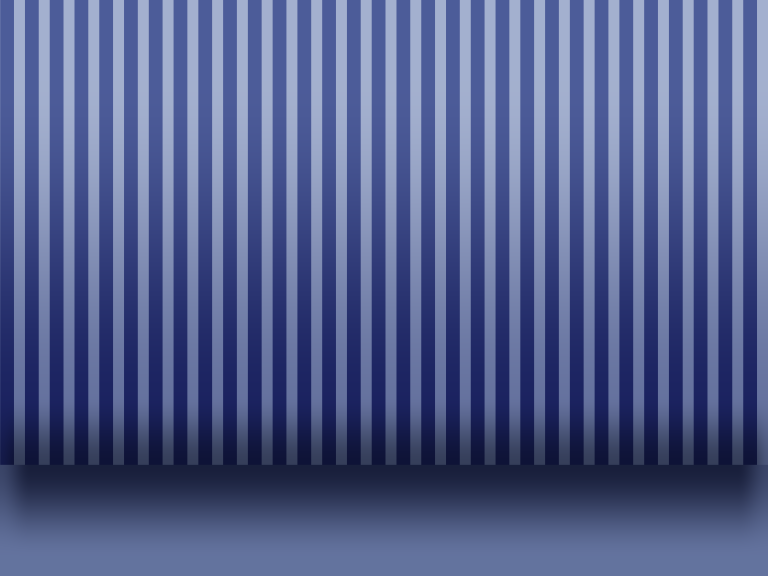
A Shadertoy shader for this background:

```glsl
// A striped blue wall standing above a plain floor, with a soft contact shadow.
// Stripes repeat with mod; vertical gradients tint the wall, and smooth
// falloffs darken both surfaces around their shared edge.

const float WALL_BASE = 0.193;       // height of the wall's lower edge
const float STRIPE_PERIOD = 0.03225; // in canvas widths
const float STRIPE_WIDTH = 0.0143;
const float STRIPE_START = 0.0182;

const vec3 BLUE_TOP = vec3(0.300, 0.360, 0.600);
const vec3 BLUE_LOW = vec3(0.105, 0.135, 0.375);
const vec3 PALE_TOP = vec3(0.640, 0.690, 0.810);
const vec3 PALE_LOW = vec3(0.395, 0.445, 0.620);
const vec3 FLOOR_LIT = vec3(0.390, 0.450, 0.620);
const vec3 FLOOR_DARK = vec3(0.095, 0.120, 0.230);

// Signed distance to the nearest repeated stripe, negative inside.
float stripeDistance(float x, float start, float period, float width) {
    float center = start + 0.5 * width;
    float local = mod(x - center + 0.5 * period, period) - 0.5 * period;
    return abs(local) - 0.5 * width;
}

// Coverage of a shape from its signed distance and the size of a pixel.
float coverage(float dist, float pixel) {
    return clamp(0.5 - dist / pixel, 0.0, 1.0);
}

// Shadow weight that weakens near the left and right borders.
float sideFade(float x, float reach) {
    return mix(0.55, 1.0, smoothstep(0.0, reach, min(x, 1.0 - x)));
}

vec3 wallColor(vec2 uv, float pixel) {
    float height = smoothstep(0.27, 0.87, uv.y);
    vec3 blue = mix(BLUE_LOW, BLUE_TOP, height);
    vec3 pale = mix(PALE_LOW, PALE_TOP, height);

    float dist = stripeDistance(uv.x, STRIPE_START, STRIPE_PERIOD, STRIPE_WIDTH);
    vec3 color = mix(blue, pale, coverage(dist, pixel));

    // Contact shadow rising from the lower edge
    float shadow = 1.0 - smoothstep(WALL_BASE, 0.315, uv.y);
    return color * (1.0 - vec3(0.47, 0.45, 0.43) * shadow * sideFade(uv.x, 0.02));
}

vec3 floorColor(vec2 uv) {
    float shadow = smoothstep(0.03, WALL_BASE, uv.y);
    return mix(FLOOR_LIT, FLOOR_DARK, shadow * sideFade(uv.x, 0.04));
}

void mainImage(out vec4 fragColor, in vec2 fragCoord) {
    vec2 uv = fragCoord / iResolution.xy;
    vec2 pixel = 1.0 / iResolution.xy;

    float wall = coverage(WALL_BASE - uv.y, pixel.y);
    vec3 color = mix(floorColor(uv), wallColor(uv, pixel.x), wall);
    fragColor = vec4(color, 1.0);
}
```
